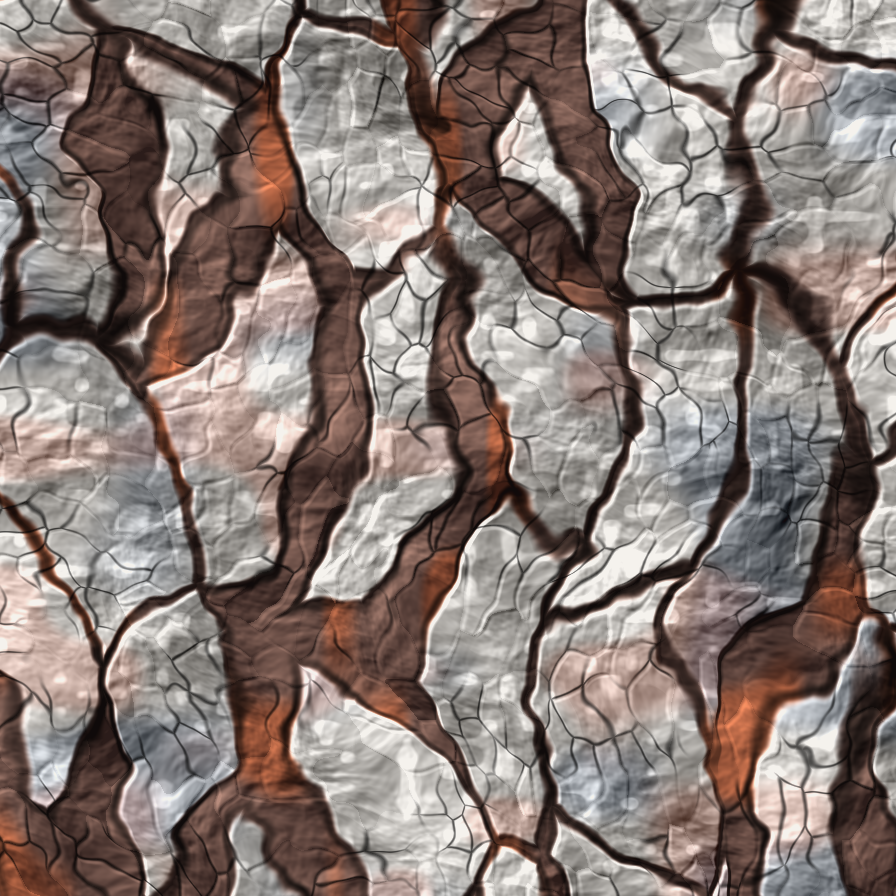
Give the GLSL for this texture, as a WebGL 1 fragment shader.

```glsl
precision highp float;
// Weathered pine bark: ragged grey plates over red-brown fissures.
// Stretched Voronoi cells form the plates, smaller cells form the flakes,
// and the slope of a shared height field gives light from the upper left.
uniform vec2 u_resolution;

float hash(vec2 p) {
  vec3 q = fract(p.xyx * 0.1031);
  q += dot(q, q.yzx + 33.33);
  return fract((q.x + q.y) * q.z);
}

float noise(vec2 p) {
  vec2 i = floor(p), f = fract(p);
  f = f * f * (3.0 - 2.0 * f);
  return mix(mix(hash(i), hash(i + vec2(1.0, 0.0)), f.x),
             mix(hash(i + vec2(0.0, 1.0)), hash(i + 1.0), f.x), f.y);
}

float fbm(vec2 p) {
  float sum = 0.0, amp = 0.52;
  for (int i = 0; i < 4; i++) {
    sum += amp * noise(p);
    p = mat2(0.8, 0.6, -0.6, 0.8) * p * 1.95 + 17.3;
    amp *= 0.52;
  }
  return sum;
}

vec2 wobble(vec2 p) {
  return vec2(noise(p + 11.0), noise(p + 47.0)) - 0.5;
}

vec2 cellPoint(vec2 cell) {
  return 0.1 + 0.8 * vec2(hash(cell + 5.0), hash(cell + 91.0));
}

// x: distance to the cell border (level borders are thinned), y: cell id
vec2 cells(vec2 p) {
  vec2 base = floor(p), f = fract(p), nearest = vec2(9.0), owner = base;
  for (int y = -1; y <= 1; y++)
    for (int x = -1; x <= 1; x++) {
      vec2 g = vec2(float(x), float(y));
      vec2 r = g + cellPoint(base + g) - f;
      if (dot(r, r) < dot(nearest, nearest)) { nearest = r; owner = base + g; }
    }
  float edge = 9.0;
  for (int y = -2; y <= 2; y++)
    for (int x = -2; x <= 2; x++) {
      vec2 g = vec2(float(x), float(y));
      vec2 r = g + cellPoint(base + g) - f, across = r - nearest;
      if (dot(across, across) > 0.0001) {
        vec2 n = normalize(across);
        edge = min(edge, dot(0.5 * (nearest + r), n) * (1.0 + 1.5 * abs(n.y)));
      }
    }
  return vec2(edge, hash(owner + 200.0));
}

struct Bark { float height; float gap; float plate; float plateId; vec2 flake; };

Bark barkAt(vec2 uv) {
  Bark b;
  vec2 p = uv + 0.11 * wobble(uv * 4.0) + 0.04 * wobble(uv * 13.0)
         + 0.014 * wobble(uv * 42.0);
  p.x = (p.x - 0.5) / mix(0.86, 1.1, uv.y) + 0.5;
  vec2 plate = cells(p * vec2(6.0, 3.1) + 20.0);
  float fissure = 0.03 + 0.3 * smoothstep(0.42, 0.72, noise(p * vec2(6.5, 2.6) + 8.0));
  b.gap = plate.x - fissure;
  b.plate = smoothstep(0.0, 0.07, b.gap);
  b.plateId = plate.y;
  b.flake = cells((p + 0.02 * wobble(uv * 30.0)) * vec2(25.0, 19.0) + 60.0);
  // Fine creases follow the warped grain
  vec2 grain = uv + 0.05 * wobble(uv * 11.0);
  float crease = 1.0 - abs(2.0 * noise(grain * vec2(34.0, 48.0)) - 1.0);
  b.height = 0.42 * b.plate + 0.95 * fbm(grain * vec2(27.0, 33.0) + 3.0)
           + 0.16 * crease + 0.16 * smoothstep(0.0, 0.2, b.flake.x) * b.flake.y;
  return b;
}

void main() {
  vec2 uv = gl_FragCoord.xy / u_resolution;
  Bark b = barkAt(uv);
  float slope = b.height - barkAt(uv + vec2(-0.0028, 0.0036)).height;

  // Plates: grey, with slate weathering and rosy worn patches
  float mottling = fbm(uv * vec2(9.0, 11.0) + 30.0) - 0.48;
  float tone = 0.64 + 0.14 * (b.plateId - 0.5) + 0.6 * mottling
             + 0.14 * (b.flake.y - 0.5) + 1.25 * slope;
  vec3 plateColor = tone + vec3(0.012, 0.0, -0.018);
  float slate = smoothstep(0.5, 0.75, noise(uv * vec2(6.0, 8.0) + 70.0));
  float rosy = smoothstep(0.58, 0.8, noise(uv * vec2(9.0, 12.0) + 130.0));
  plateColor += slate * vec3(-0.13, -0.1, -0.06);
  plateColor += rosy * vec3(0.04, -0.05, -0.07);

  // Fissures: crumbly red-brown inner bark with some orange slivers
  float crumb = clamp(0.36 + 0.9 * mottling + 0.35 * (b.flake.y - 0.5)
                      + 1.7 * slope, 0.0, 1.0);
  vec3 innerColor = mix(vec3(0.17, 0.11, 0.10), vec3(0.72, 0.55, 0.49), crumb);
  float sliver = smoothstep(0.68, 0.85, noise(uv * vec2(16.0, 6.0) + 40.0));
  innerColor = mix(innerColor, innerColor * vec3(1.4, 1.05, 0.8), sliver);
  vec3 color = mix(innerColor, plateColor, b.plate);

  // Shadow under the plate rims and in broken hairline cracks
  float rim = 1.0 - smoothstep(0.0, 0.075, abs(b.gap + 0.025));
  color *= 1.0 - rim * mix(0.25, 0.9, noise(uv * 15.0 + 9.0));
  float crack = 1.0 - smoothstep(0.0, 0.13, b.flake.x);
  color *= 1.0 - 0.6 * crack * smoothstep(0.4, 0.75, noise(uv * 19.0 + 55.0));

  // Pale lichen flecks on the raised bark
  float fleck = smoothstep(0.64, 0.82, noise(uv * vec2(44.0, 58.0) + 80.0));
  color += 0.2 * fleck * b.plate * (1.0 - rim);
  gl_FragColor = vec4(clamp(color, vec3(0.06, 0.04, 0.04), vec3(0.96, 0.95, 0.93)), 1.0);
}
```
